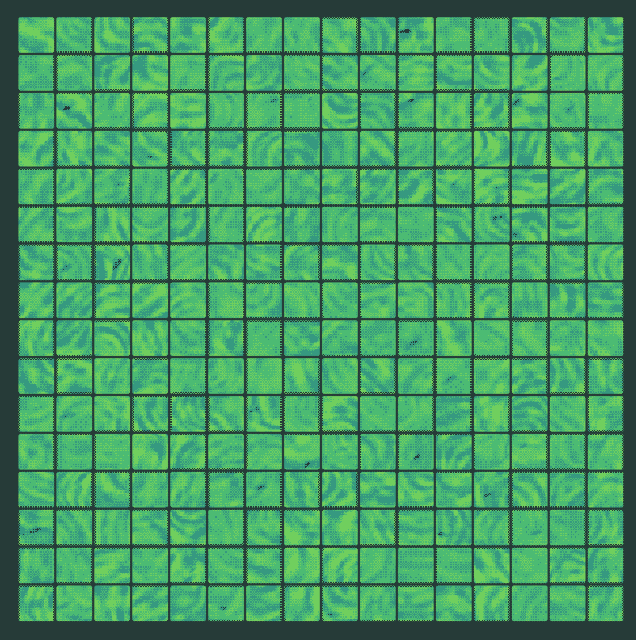
Give the GLSL for this pattern, as a Shadertoy shader.

```glsl
// A 16 by 16 board of dithered green filter tiles with streaky grain on a dark slate ground
#define TILES 16.0
#define PITCH vec2(0.0593, 0.0592)
#define CENTRE vec2(0.0046, 0.0013)
#define GAP 0.0034
#define CORNER 0.0035
#define TEXELS 9.0
#define DOTS 512.0
#define SLATE vec3(0.15, 0.23, 0.22)
#define TEAL vec3(0.21, 0.60, 0.50)
#define GREEN vec3(0.30, 0.735, 0.45)
#define LIME vec3(0.44, 0.81, 0.37)

float hash(vec2 p) {
    return fract(sin(dot(p, vec2(127.1, 311.7))) * 43758.5453);
}

float noise(vec2 p) {
    vec2 i = floor(p), f = fract(p);
    f = f * f * (3.0 - 2.0 * f);
    return mix(mix(hash(i), hash(i + vec2(1, 0)), f.x),
               mix(hash(i + vec2(0, 1)), hash(i + vec2(1, 1)), f.x), f.y);
}

mat2 rotation(float a) {
    return mat2(cos(a), sin(a), -sin(a), cos(a));
}

// Ordered 4 by 4 dither threshold
float bayer2(vec2 p) {
    p = floor(p);
    return fract(p.x * 0.5 + p.y * p.y * 0.75);
}

float bayer4(vec2 p) {
    return bayer2(p * 0.5) * 0.25 + bayer2(p) + 0.03;
}

// Signed distance to a rounded rectangle
float roundedBox(vec2 p, vec2 halfSize, float r) {
    vec2 q = abs(p) - halfSize + r;
    return length(max(q, 0.0)) + min(max(q.x, q.y), 0.0) - r;
}

// Palette level of a tile at q (0..1): 1 teal, 2 green, 3 lime
float tileLevel(vec2 q, vec2 id) {
    // Soft stair steps give the coarse grain of the tile
    vec2 g = q * TEXELS;
    q = (floor(g) + smoothstep(0.15, 0.85, fract(g))) / TEXELS - 0.5;

    float angle = hash(id + 11.3) * 3.14159;
    float contrast = mix(0.35, 1.35, hash(id + 23.7));
    vec2 shift = 40.0 * vec2(hash(id + 5.1), hash(id + 7.9));
    vec2 s = rotation(angle) * q;
    s.y += (hash(id + 31.0) - 0.5) * 2.2 * s.x * s.x;

    float streaks = noise(s * vec2(3.0, 6.5) + shift) * 2.0 - 1.0;
    float blobs = noise(q * 5.0 + shift.yx) * 2.0 - 1.0;
    float waves = sin(s.y * mix(8.0, 22.0, hash(id + 43.0)) + shift.x);
    float level = 2.0 + contrast * (streaks + 0.6 * blobs + 0.35 * waves);
    return clamp(level + 0.3 * (hash(id + 57.0) - 0.5), 1.0, 3.0);
}

// Rare slanted dark smudge on some tiles
float smudge(vec2 q, vec2 id) {
    vec2 spot = 0.15 + 0.7 * vec2(hash(id + 61.0), hash(id + 67.0));
    vec2 s = rotation(-hash(id + 71.0) * 0.9) * (q - spot);
    float size = mix(0.5, 1.2, hash(id + 73.0));
    float d = length(s / (size * vec2(0.3, 0.11)));
    float grain = 0.6 + 0.6 * noise(q * 11.0 + id * 3.0);
    return step(0.87, hash(id + 79.0)) * grain * (1.0 - smoothstep(0.2, 1.0, d));
}

vec3 palette(float index) {
    return index < 1.0 ? SLATE : index < 2.0 ? TEAL : index < 3.0 ? GREEN : LIME;
}

void mainImage(out vec4 fragColor, in vec2 fragCoord) {
    vec2 uv = (fragCoord - 0.5 * iResolution.xy) / iResolution.y;
    vec2 grid = (uv - CENTRE) / PITCH;
    vec2 id = floor(grid);
    vec2 local = (fract(grid) - 0.5) * PITCH;
    vec2 halfSize = 0.5 * (PITCH - GAP);
    float threshold = bayer4(uv * DOTS);

    // Dithered tile surface
    vec2 q = local / (2.0 * halfSize) + 0.5;
    float level = tileLevel(q, id) - 1.1 * smudge(q, id);
    vec3 tile = palette(floor(level + threshold));

    // Dotted fraying along some tile sides
    float d = roundedBox(local, halfSize, CORNER);
    vec2 inset = halfSize - abs(local);
    vec2 side = inset.x < inset.y ? vec2(sign(local.x), 0.0) : vec2(0.0, sign(local.y));
    float fray = 0.0022 * step(0.6, hash(id + side * 0.37 + 83.0));
    if (d > -fray && threshold < 0.5) tile = SLATE;

    // Smooth tile edge, limited to the board
    float aa = 0.75 / iResolution.y;
    float cover = 1.0 - smoothstep(-aa, aa, d);
    vec2 inside = step(abs(id + 0.5), vec2(0.5 * TILES));
    fragColor = vec4(mix(SLATE, tile, cover * inside.x * inside.y), 1.0);
}
```
